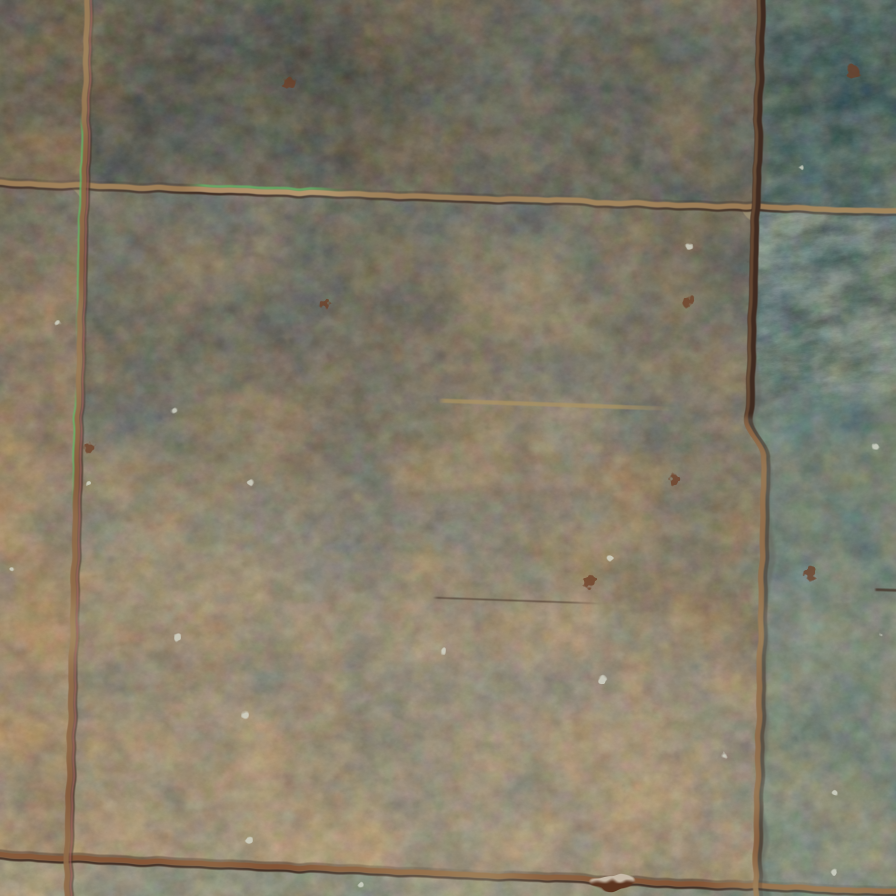
Write a three.js fragment shader that draws this texture.

```glsl
// Worn slate paving: one large slab framed by parts of its neighbours.
// Slightly skewed seams give slab coordinates; layered value noise stains the
// stone, and thin grout bands, chips, scratches and specks are laid on top.
#define STAIN_AMOUNT 0.13
#define GRAIN_AMOUNT 0.13
#define RIPPLE_AMOUNT 0.30
#define GROUT_HALF 0.0030
#define EDGE_SOFT 0.0013
#define CHIP_SIZE 0.026
#define FRINGE_AMOUNT 0.75
#define GROUT_TAN vec3(0.64, 0.53, 0.37)
#define GROUT_DARK vec3(0.25, 0.17, 0.13)
#define RUST vec3(0.48, 0.27, 0.16)
#define MOSS vec3(0.38, 0.72, 0.40)

varying vec2 vUv;

float hash(vec2 p) {
  vec3 q = fract(p.xyx * 0.1031);
  q += dot(q, q.yzx + 33.33);
  return fract((q.x + q.y) * q.z);
}

float noise(vec2 p) {
  vec2 i = floor(p), f = fract(p);
  f = f * f * (3.0 - 2.0 * f);
  return mix(mix(hash(i), hash(i + vec2(1.0, 0.0)), f.x),
             mix(hash(i + vec2(0.0, 1.0)), hash(i + 1.0), f.x), f.y);
}

float fbm(vec2 p) {
  float sum = 0.0, amp = 0.5;
  for (int i = 0; i < 5; i++) {
    sum += amp * noise(p);
    p = mat2(1.6, 1.2, -1.2, 1.6) * p + 17.3;
    amp *= 0.56;
  }
  return sum / 1.07;
}

// Soft stripe of half width w centred on c
float band(float d, float c, float w) {
  return 1.0 - smoothstep(w - EDGE_SOFT, w + EDGE_SOFT, abs(d - c));
}

// Randomly placed irregular dots, at most one per grid cell
float spots(vec2 p, float cells, float chance, float radius) {
  vec2 id = floor(p * cells);
  vec2 centre = 0.25 + 0.5 * vec2(hash(id + 3.1), hash(id + 8.7));
  float d = length(fract(p * cells) - centre) / cells;
  d += (noise(p * 260.0) - 0.5) * radius;
  float r = radius * (0.5 + 0.7 * hash(id + 5.3));
  return step(hash(id + 41.0), chance) * (1.0 - smoothstep(r - EDGE_SOFT, r + EDGE_SOFT, d));
}

// Thin horizontal scratch that fades at both ends
float scratch(vec2 p, vec2 start, float len, float w) {
  float t = (p.x - start.x) / len;
  float fade = smoothstep(0.0, 0.04, t) * (1.0 - smoothstep(0.7, 1.0, t));
  return band(p.y, start.y - 0.035 * (p.x - start.x), w) * fade;
}

vec3 stone(vec2 p, vec2 slab) {
  // Light falls off upwards; columns run from warm to cool
  vec3 c = mix(vec3(0.615, 0.560, 0.465), vec3(0.435, 0.425, 0.375), smoothstep(0.05, 0.95, p.y));
  float cool = max(slab.x, 0.0) + 0.6 * step(slab.y, -0.5);
  c += cool * vec3(-0.075, 0.005, 0.035);
  c += step(slab.x, -0.5) * vec3(0.035, 0.005, -0.015);
  c -= 0.025 * step(0.5, slab.y);

  // Broad stains, rusty and blue green mottling, fine grain
  vec2 q = p + slab * 4.7;
  float broad = fbm(q * 5.0 + 2.0);
  float mottle = fbm(q * 17.0 + 31.0);
  float grain = fbm(q * vec2(65.0, 78.0));
  c += (broad - 0.5) * STAIN_AMOUNT + (grain - 0.5) * GRAIN_AMOUNT;
  c += (mottle - 0.5) * vec3(0.22, 0.10, -0.02);
  c += (vec3(noise(q * 90.0), noise(q * 90.0 + 40.0), noise(q * 90.0 + 80.0)) - 0.5) * 0.045;
  float vein = p.y - 0.40 + 0.42 * (p.x - 0.60) + 0.09 * (broad - 0.5);
  c -= exp(-vein * vein * 1800.0) * smoothstep(0.50, 0.66, p.x) * step(abs(slab.x), 0.5)
     * vec3(0.025, 0.045, 0.06);

  // Cleft ripples on the upper part of the right column
  float ripple = fbm(vec2(p.x * 24.0 + p.y * 12.0, p.y * 58.0 - p.x * 12.0));
  float rough = step(0.5, slab.x) * smoothstep(0.50, 0.60, p.y) * (1.0 - 0.5 * step(0.5, slab.y));
  return c + rough * (ripple - 0.45) * RIPPLE_AMOUNT;
}

void main() {
  vec2 p = vUv;

  // Skewed seams; the right one steps sideways halfway up
  float left = 0.075 + 0.024 * p.y;
  float right = mix(0.844 + 0.020 * p.y, 0.819 + 0.030 * p.y, smoothstep(0.49, 0.53, p.y));
  float low = 0.0456 - 0.041 * p.x;
  float high = 0.796 - 0.032 * p.x;
  vec2 size = vec2(right - left, high - low);
  vec2 uv = (p - vec2(left, low)) / size;
  vec2 seam = floor(uv + 0.5);
  vec2 d = (uv - seam) * size + (vec2(noise(p.yy * 45.0), noise(p.xx * 45.0 + 9.0)) - 0.5) * 0.0025;
  vec3 col = stone(p, floor(uv));

  // Bevel beside the right seam, chipped corners below the upper crossings
  float bevel = step(0.5, seam.x) * step(0.0, d.x) * (1.0 - smoothstep(0.012, 0.018, d.x + 0.012 * noise(p.yy * 16.0)));
  col = mix(col, vec3(0.39, 0.39, 0.36), 0.5 * bevel);
  float chip = 1.0 - smoothstep(CHIP_SIZE - 0.003, CHIP_SIZE, -d.x - d.y + 0.008 * noise(p * 90.0));
  col = mix(col, vec3(0.63, 0.58, 0.46), 0.75 * chip * step(d.x, 0.0) * step(d.y, 0.0) * step(0.5, seam.y));

  // Horizontal grout
  float wearX = noise(vec2(p.x * 13.0, seam.y * 7.0 + 2.0));
  float mossX = smoothstep(0.20, 0.23, p.x) * (1.0 - smoothstep(0.34, 0.42, p.x)) * seam.y;
  col = mix(col, GROUT_DARK, band(d.y, -0.0042, 0.0016) * (0.45 + 0.5 * wearX));
  col = mix(col, mix(GROUT_TAN, RUST, 0.55 * wearX * (1.4 - seam.y)) + 0.08 * mossX, band(d.y, 0.0, GROUT_HALF));
  col = mix(col, mix(GROUT_DARK, MOSS, mossX), band(d.y, 0.0042, 0.0014) * FRINGE_AMOUNT * max(mossX, 0.6 * wearX));

  // Vertical grout: an open dark gap at the upper right, tan elsewhere
  float wearY = noise(vec2(seam.x * 7.0 + 4.0, p.y * 17.0));
  float gap = step(0.5, seam.x) * smoothstep(0.52, 0.54, p.y);
  float fringe = (1.0 - seam.x) * smoothstep(0.42, 0.50, p.y);
  col = mix(col, GROUT_DARK, band(d.x, 0.0015, 0.0048) * max(gap, 0.55 * wearY + 0.15));
  col = mix(col, mix(GROUT_TAN, RUST, 0.6 * wearY), band(d.x, -0.001, GROUT_HALF * (1.0 - 0.4 * gap)) * (0.9 - 0.45 * gap));
  col = mix(col, MOSS, band(d.x, -0.0045, 0.0011) * fringe * FRINGE_AMOUNT * smoothstep(0.25, 0.6, wearY));
  col = mix(col, vec3(0.68, 0.40, 0.38), band(d.x, 0.0035, 0.0010) * (1.0 - seam.x) * 0.6);

  // Scratches, rust pits, pale flecks and the broken lower edge
  col = mix(col, vec3(0.68, 0.58, 0.38), 0.7 * scratch(p, vec2(0.487, 0.553), 0.28, 0.0023));
  col = mix(col, GROUT_DARK, 0.5 * scratch(p, vec2(0.482, 0.333), 0.20, 0.0010));
  col = mix(col, GROUT_DARK, 0.7 * scratch(p, vec2(0.975, 0.342), 0.10, 0.0015));
  col = mix(col, RUST * 0.9, 0.75 * spots(p, 7.0, 0.12, 0.006));
  col = mix(col, vec3(0.84, 0.85, 0.80), 0.8 * spots(p + 3.0, 23.0, 0.025 + 0.06 * step(0.86, p.x), 0.0035));
  float broken = length((p - vec2(0.682, 0.015)) * vec2(1.0, 3.2)) + 0.018 * (noise(p * 85.0) - 0.5);
  vec3 shard = mix(RUST * 0.75, vec3(0.78, 0.73, 0.66), smoothstep(0.016, 0.022, p.y + 0.006 * noise(p * 120.0)));
  col = mix(col, shard, 1.0 - smoothstep(0.025, 0.030, broken));

  gl_FragColor = vec4(clamp(col, 0.0, 1.0), 1.0);
}
```
